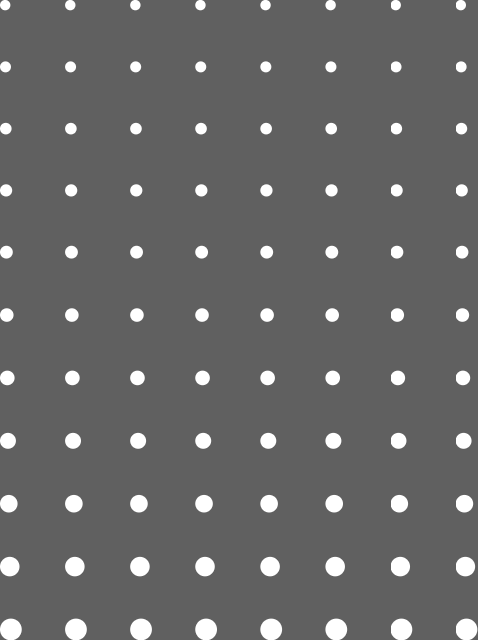
This pattern is drawn by a WebGL 2 fragment shader. Its source:

```glsl
#version 300 es
precision highp float;
// White dots on grey: 8 left-aligned columns by 11 rows, growing down the canvas.

uniform vec2 u_resolution;
out vec4 fragColor;

const vec3 GROUND_COLOR = vec3(0.378);
const vec3 DOT_COLOR = vec3(1.0);

// Lengths are fractions of the canvas height.
const int ROWS = 11;
const float COLUMNS = 8.0;
const float COLUMN_PITCH = 0.1017;
const float FIRST_ROW = 0.0080;      // depth of the top row's centres
const float ROW_PITCH = 0.0965;
const float BEND_ROW = 4.0;          // row after which spacing and size rise faster
const float EXTRA_PITCH = 0.00176;
const float TOP_RADIUS = 0.0081;
const float RADIUS_STEP = 0.00047;
const float RADIUS_CURVE = 0.000116;

float rowDepth(float row) {
    return FIRST_ROW + ROW_PITCH * row + EXTRA_PITCH * max(row - BEND_ROW, 0.0);
}

float rowRadius(float row) {
    float below = max(row - BEND_ROW, 0.0);
    return TOP_RADIUS + RADIUS_STEP * row + RADIUS_CURVE * below * below;
}

void main() {
    float pixel = 1.0 / u_resolution.y;
    vec2 p = gl_FragCoord.xy * pixel;
    p.y = 1.0 - p.y; // depth below the top edge

    // Fold the columns into one cell
    float column = clamp(floor(p.x / COLUMN_PITCH), 0.0, COLUMNS - 1.0);
    p.x -= column * COLUMN_PITCH;

    // Each dot touches the left side of its cell
    float coverage = 0.0;
    for (int i = 0; i < ROWS; i++) {
        float row = float(i);
        float radius = rowRadius(row);
        float dist = length(p - vec2(radius, rowDepth(row))) - radius;
        coverage = max(coverage, clamp(0.5 - dist / pixel, 0.0, 1.0));
    }

    fragColor = vec4(mix(GROUND_COLOR, DOT_COLOR, coverage), 1.0);
}
```
